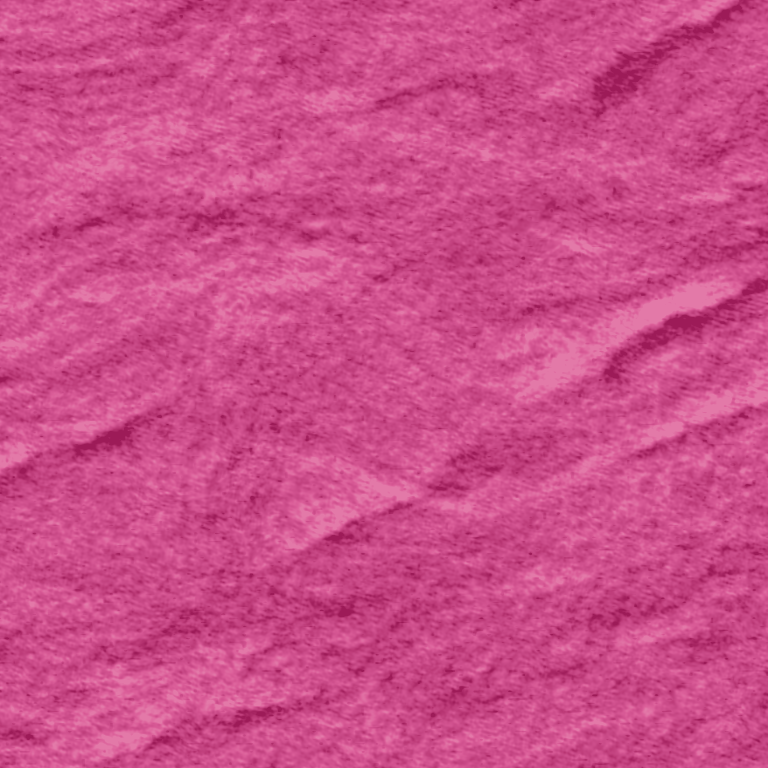
Write a three.js fragment shader that draws this texture.

```glsl
// Crumpled pink fibre paper with soft diagonal creases and fine grain.
varying vec2 vUv;

// Paper tones, from deepest shadow to brightest ridge
const vec3 SHADOW = vec3(0.67, 0.16, 0.40);
const vec3 DEEP   = vec3(0.74, 0.23, 0.47);
const vec3 DUSK   = vec3(0.78, 0.28, 0.52);
const vec3 PINK   = vec3(0.82, 0.32, 0.56);
const vec3 PALE   = vec3(0.86, 0.37, 0.60);
const vec3 RIDGE  = vec3(0.88, 0.44, 0.64);

const float MEAN_TONE = 2.8;                    // position on the 0..5 tone ramp
const float BLOTCH = 0.72;                      // broad tone drift
const float RELIEF = 9.5;                       // contrast of small wrinkles
const float GRAIN = 2.1;                        // contrast of fibres
const float FLECK = 1.5;                        // depth of dark flecks
const float CREASE = 3.1;                       // contrast of large folds
const vec2 CREASE_GRID = vec2(3.0, 4.0);
const int CREASE_COUNT = 12;
const vec2 WRINKLE_SCALE = vec2(4.6, 8.0);
const vec2 FIBRE_SCALE = vec2(85.0, 195.0);
const vec2 LIGHT_STEP = vec2(-0.005, 0.011);    // towards the light

float hash(vec2 p) {
  return fract(sin(dot(p, vec2(127.1, 311.7))) * 43758.5453);
}

// Signed value noise, -1..1
float noise(vec2 p) {
  vec2 i = floor(p), f = fract(p);
  f = f * f * (3.0 - 2.0 * f);
  float low = mix(hash(i), hash(i + vec2(1.0, 0.0)), f.x);
  float high = mix(hash(i + vec2(0.0, 1.0)), hash(i + 1.0), f.x);
  return 2.0 * mix(low, high, f.y) - 1.0;
}

vec2 rotate(vec2 p, float angle) {
  float c = cos(angle), s = sin(angle);
  return vec2(c * p.x + s * p.y, c * p.y - s * p.x);
}

// Height of the small wrinkles, stretched along a slight upward slant
float wrinkles(vec2 p) {
  vec2 q = rotate(p, 0.12) * WRINKLE_SCALE;
  q += 0.6 * vec2(noise(p * 5.0 + 3.0), noise(p * 5.0 + 17.0));
  float sum = 0.0, amp = 0.5;
  for (int i = 0; i < 5; i++) {
    sum += amp * noise(q);
    q = rotate(q, i == 1 ? -0.3 : 0.2) * 2.03 + 11.3;
    amp *= 0.52;
  }
  return sum;
}

// Fold with a lit upper flank and a shaded lower one
float crease(vec2 p, vec2 seed) {
  float size = hash(seed + 5.1);
  float strength = mix(0.3, 1.0, size);
  float halfLength = mix(0.10, 0.26, size);
  vec2 q = rotate(p, mix(0.0, 0.95, hash(seed + 9.4)));
  float along = q.x / halfLength;
  float bend = 0.06 * (hash(seed + 2.7) - 0.5) * along * along;
  float across = q.y + bend + 0.016 * noise(p * 11.0 + seed * 7.0)
               + 0.005 * noise(p * 45.0 + seed);
  float taper = 1.0 - smoothstep(0.35, 1.0, abs(along));
  float width = mix(0.5, 1.1, size) * mix(0.6, 1.0, taper);
  float v = across / width;
  float lit = exp(-pow((v - 0.016) / 0.024, 2.0));
  float shade = 1.15 * exp(-pow((v + 0.010) / 0.020, 2.0));
  float patchy = 0.85 + 0.45 * noise(p * 22.0 + seed * 3.0);
  return strength * taper * patchy * mix(-shade, lit, smoothstep(-0.008, 0.007, v));
}

float creases(vec2 p) {
  float sum = 0.0;
  for (int i = 0; i < CREASE_COUNT; i++) {
    float n = float(i);
    vec2 cell = vec2(mod(n, CREASE_GRID.x), floor(n / CREASE_GRID.x));
    vec2 jitter = vec2(hash(cell + 1.3), hash(cell + 8.6));
    sum += crease(p - (cell + mix(vec2(0.15), vec2(0.85), jitter)) / CREASE_GRID, cell);
  }
  return sum;
}

// Short fibres whose direction drifts across the sheet
float fibres(vec2 p) {
  vec2 q = p + 0.005 * vec2(noise(p * 14.0), noise(p * 19.0 + 31.0));
  float coarse = noise(rotate(q, 0.25) * FIBRE_SCALE);
  float fine = noise(rotate(q, -0.3) * FIBRE_SCALE * 1.5 + 57.0);
  float fuzz = noise(rotate(q, 0.6) * FIBRE_SCALE.yy * 1.4 + 13.0);
  return 0.45 * coarse + 0.6 * fine + 0.4 * fuzz;
}

vec3 paperColour(float tone) {
  vec3 c = mix(SHADOW, DEEP, clamp(tone, -0.8, 1.0));
  c = mix(c, DUSK, clamp(tone - 1.0, 0.0, 1.0));
  c = mix(c, PINK, clamp(tone - 2.0, 0.0, 1.0));
  c = mix(c, PALE, clamp(tone - 3.0, 0.0, 1.0));
  return mix(c, RIDGE, clamp(tone - 4.0, 0.0, 1.5));
}

void main() {
  vec2 p = vUv;
  float tone = MEAN_TONE;
  tone += BLOTCH * (noise(p * vec2(4.0, 6.0) + 21.0) + 0.9 * noise(p * vec2(13.0, 20.0)));
  tone += RELIEF * (wrinkles(p) - wrinkles(p + LIGHT_STEP));
  tone += CREASE * creases(p);
  tone += GRAIN * fibres(p);
  tone -= FLECK * smoothstep(0.6, 0.95, noise(p * vec2(110.0, 190.0) + 83.0));
  gl_FragColor = vec4(paperColour(tone), 1.0);
}
```
